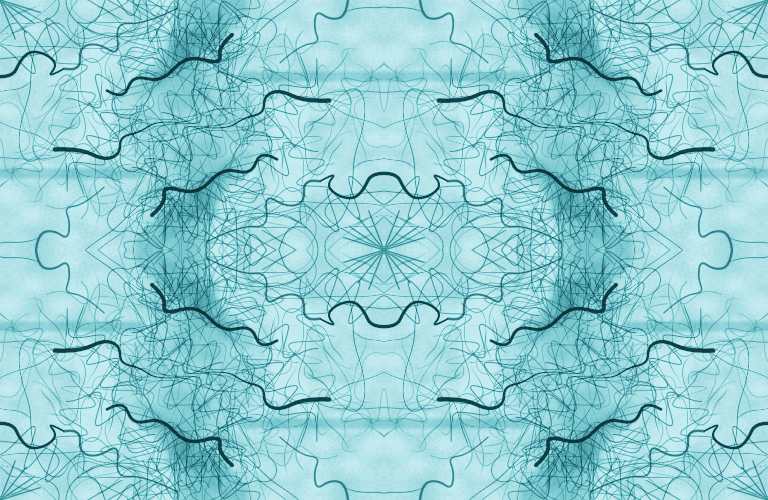
Give the GLSL for this pattern, as a Shadertoy shader.

```glsl
// Mirrored ink scribbles on teal paper. The canvas folds into one quadrant,
// which also repeats under a half turn. Each copy holds soft washes, hashed
// loops and zigzags in thin pen, and a few bold tapering curves.
#define CELL vec2(384.0, 251.0)  // quadrant size in design units
#define LOOPS 56
#define ZIGZAGS 34
#define PEN 0.48                 // half width of the thin pen
#define THIN_INK 0.52
#define BOLD_INK 0.94
#define PAPER_TONE 0.03
#define MOTTLE 0.13
#define GRAIN 0.07
#define SEED 3.7
const vec3 PALE  = vec3(0.77, 0.92, 0.94);
const vec3 LIGHT = vec3(0.59, 0.84, 0.86);
const vec3 AQUA  = vec3(0.43, 0.76, 0.79);
const vec3 TEAL  = vec3(0.29, 0.63, 0.67);
const vec3 DEEP  = vec3(0.17, 0.45, 0.49);
const vec3 INK   = vec3(0.04, 0.18, 0.20);
// Control points of the bold curves
const vec2 ARCH[8] = vec2[8](vec2(384,174), vec2(371,174), vec2(364,190), vec2(354,200),
    vec2(338,197), vec2(326,186), vec2(338,172), vec2(320,182));
const vec2 STAIR[8] = vec2[8](vec2(320,182), vec2(303,179), vec2(305,204), vec2(286,208),
    vec2(264,194), vec2(269,229), vec2(240,226), vec2(206,243));
const vec2 TAIL[8] = vec2[8](vec2(329,101), vec2(304,102), vec2(280,90), vec2(264,96),
    vec2(264,114), vec2(244,118), vec2(228,130), vec2(205,128));
const vec2 SNAKE[8] = vec2[8](vec2(152,216), vec2(166,204), vec2(162,186), vec2(198,196),
    vec2(222,168), vec2(252,176), vec2(260,150), vec2(277,160));
const vec2 HOOK[8] = vec2[8](vec2(36,251), vec2(38,234), vec2(54,231), vec2(68,241),
    vec2(70,222), vec2(64,208), vec2(84,206), vec2(104,188));
float pixelSize;

float hash(float n) { return fract(sin(n * 12.9898 + SEED) * 43758.547); }
float hash2(vec2 p) { return hash(dot(p, vec2(1.37, 7.91))); }
vec2 rotate(vec2 p, float a) { return vec2(dot(p, vec2(cos(a), sin(a))), dot(p, vec2(-sin(a), cos(a)))); }
float coverage(float d) { return clamp(0.5 - d / pixelSize, 0.0, 1.0); }
float segment(vec2 p, vec2 a, vec2 b) {
    vec2 d = b - a, r = p - a;
    return length(r - d * clamp(dot(r, d) / max(dot(d, d), 0.001), 0.0, 1.0));
}
float wash(vec2 p, vec2 a, vec2 b, float radius, float blur) {
    return 1.0 - smoothstep(radius - blur, radius + blur, segment(p, a, b));
}
// Cellular noise: distance to the nearest scattered seed
float cellular(vec2 p) {
    float d = 2.0;
    for (int i = 0; i < 9; i++) {
        vec2 c = floor(p) + vec2(i % 3 - 1, i / 3 - 1);
        d = min(d, length(c + vec2(hash2(c), hash2(c + 31.0)) - p));
    }
    return d;
}
// Smooth curve through the midpoints of its controls, with a taper
float curve(vec2 p, vec2 k[8], float startWidth, float endWidth) {
    float d = 1e5;
    for (int i = 0; i < 6; i++) {
        vec2 a = i == 0 ? k[0] : 0.5 * (k[i] + k[i + 1]);
        vec2 b = k[i + 1], last = a;
        vec2 c = i == 5 ? k[7] : 0.5 * (b + k[i + 2]);
        for (int j = 1; j <= 5; j++) {
            float t = float(j) / 5.0;
            vec2 next = mix(mix(a, b, t), mix(b, c, t), t);
            d = min(d, segment(p, last, next) - mix(startWidth, endWidth, (float(i) + t) / 6.0));
            last = next;
        }
    }
    return coverage(d);
}
float loopLine(vec2 p, vec2 r, float wobble, float phase) {
    vec2 e = p / r;
    float len = max(length(e), 0.01);
    float f = len - 1.0 - wobble * sin(3.0 * atan(e.y, e.x) + phase);
    return coverage(abs(f) * len / max(length(e / r), 0.0001) - PEN);
}
float zigzag(vec2 p, float amp, float freq, float reach) {
    float phase = p.x * freq + 1.2 * sin(p.x * 0.06);
    float slope = amp * cos(phase) * (freq + 0.072 * cos(p.x * 0.06));
    float d = abs(p.y - amp * sin(phase)) / sqrt(1.0 + slope * slope);
    return coverage(max(d - PEN, abs(p.x) - reach));
}
// Paper left clear by the thin pen; odd strokes crowd the dark column
float thinPen(vec2 p) {
    float clear = 1.0;
    for (int i = 0; i < LOOPS + ZIGZAGS; i++) {
        float n = float(i) * 7.0, size = hash(n + 3.0), x = hash(n);
        vec2 center = vec2(i % 2 == 0 ? x * CELL.x : mix(100.0, 280.0, x), CELL.y * hash(n + 1.0));
        vec2 q = rotate(p - center, 2.4 + 2.2 * (hash(n + 2.0) - 0.5));
        float ink = THIN_INK * mix(0.5, 1.4, hash(n + 5.0)), breadth = hash(n + 4.0);
        if (i < LOOPS) {
            ink *= smoothstep(-0.6, -0.2, sin(atan(q.y, q.x) + n));
            ink *= loopLine(q, vec2(mix(16.0, 68.0, size), mix(7.0, 36.0, breadth)), 0.22, n);
        } else ink *= zigzag(q, mix(8.0, 24.0, size), mix(0.08, 0.2, breadth), 46.0);
        clear *= 1.0 - ink;
    }
    // Nested ovals, rays and chevrons around the middle
    vec2 m = CELL - p;
    float motif = max(loopLine(p - vec2(262, 251), vec2(56, 37), 0.0, 0.0), loopLine(m, vec2(45, 38), 0.32, 1.2));
    motif = max(motif, loopLine(m - vec2(0, 34), vec2(54, 28), 0.12, 0.6));
    for (int j = 0; j < 4; j++) {
        float a = 0.3 + 0.3 * float(j), d = abs(p.x - 296.0 + 20.0 * float(j) + 1.7 * m.y) / 2.0;
        motif = max(motif, coverage(max(d - PEN, m.y - 20.0)));
        motif = max(motif, coverage(segment(m, vec2(0), 42.0 * vec2(cos(a), sin(a))) - 0.7));
    }
    return clear * (1.0 - 0.65 * motif);
}
float washes(vec2 p) {
    return 0.22 * wash(p, vec2(244, 77), vec2(384, 77), 5.0, 3.0) + 0.19 * wash(p, vec2(236, 8), vec2(140, 88), 12.0, 5.0)
         + 0.17 * wash(p, vec2(180, 251), vec2(200, 165), 20.0, 18.0) + 0.05 * wash(p, vec2(190, 125), vec2(190, 251), 50.0, 30.0)
         - 0.10 * wash(p, vec2(92, 60), vec2(95, 140), 18.0, 5.0) - 0.12 * wash(p, vec2(222, 245), vec2(246, 165), 13.0, 6.0);
}
float boldPen(vec2 p) {
    float ink = max(curve(p, ARCH, 1.8, 0.9), 0.8 * curve(p, STAIR, 1.3, 0.7));
    ink = max(ink, max(curve(p, TAIL, 2.3, 0.4), curve(p, SNAKE, 2.0, 1.4)));
    return max(ink, 0.75 * curve(p, HOOK, 1.3, 0.6));
}
vec3 inkRamp(float tone) {
    float t = clamp(tone, 0.0, 1.0) * 5.0;
    vec3 c = mix(mix(PALE, LIGHT, min(t, 1.0)), AQUA, clamp(t - 1.0, 0.0, 1.0));
    c = mix(mix(c, TEAL, clamp(t - 2.0, 0.0, 1.0)), DEEP, clamp(t - 3.0, 0.0, 1.0));
    return mix(c, INK, clamp(t - 4.0, 0.0, 1.0));
}
void mainImage(out vec4 fragColor, in vec2 fragCoord) {
    pixelSize = 2.0 * CELL.y / iResolution.y;
    vec2 fold = CELL * (1.0 - abs(2.0 * fragCoord / iResolution.xy - 1.0));
    float tone = PAPER_TONE + GRAIN * (hash2(floor(fold / 1.5)) - 0.5), clear = 1.0, bold = 0.0;
    for (int turn = 0; turn < 2; turn++) {
        vec2 p = turn == 0 ? fold : CELL - fold;
        tone += washes(p) + MOTTLE * (cellular(p / vec2(34.0, 24.0)) - 0.25);
        clear *= thinPen(p);
        bold = max(bold, boldPen(p));
    }
    tone = 1.0 - (1.0 - max(tone, 0.0)) * clear;
    fragColor = vec4(inkRamp(mix(tone, 1.0, BOLD_INK * bold)), 1.0);
}
```
